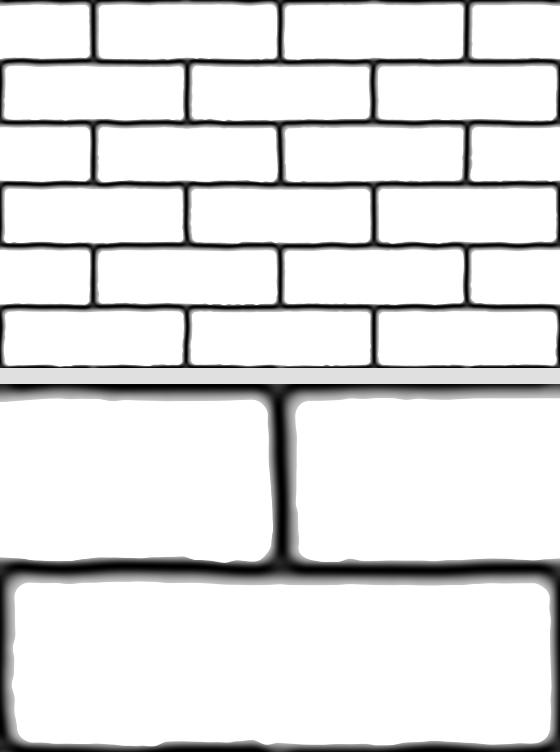
Top, the full canvas; bottom, a detail of the centre.
Give the GLSL for this pattern, as a WebGL 1 fragment shader.

```glsl
precision highp float;
// Running-bond brick wall: white rounded faces over grey bevels and black joints.
// Each pixel gathers the nearby bricks, taking the closest face for the bevel and
// summing the soft creases along their outlines; wrapping noise frays the edges.

uniform vec2 u_resolution;

// Lengths are in brick heights.
const vec2 COUNT = vec2(3.0, 6.0);            // bricks across, rows (even)
const vec2 BRICK = vec2(64.0 / 21.0, 1.0);    // brick pitch
const vec2 FACE_HALF = vec2(1.452, 0.434);    // half size of the white face
const vec2 FACE_SHIFT = vec2(0.012, -0.018);  // face sits low and right in its cell
const float FACE_RADIUS = 0.085;
const float CREASE_RADIUS = 0.145;
const float CREASE_WIDTH = 0.038;
const float BEVEL_TONE = 0.78;                // grey beside the face
const float BEVEL_FALL = 4.6;                 // darkening per unit of distance
const float WARP = 0.028;                     // waviness of the joints
const float FRAY = 0.022;                     // raggedness of the face edges
const float SIZE_JITTER = 0.007;              // face size change between bricks
const vec3 FACE_COLOR = vec3(1.0);

float hash(vec2 p) {
  vec3 q = fract(vec3(p.xyx) * 0.1031);
  q += dot(q, q.yzx + 33.33);
  return fract((q.x + q.y) * q.z);
}

// Value noise with a whole number of cells, wrapping at the canvas edges.
float wrapNoise(vec2 uv, vec2 cells, float seed) {
  vec2 p = uv * cells;
  vec2 i = floor(p);
  vec2 f = fract(p);
  f = f * f * (3.0 - 2.0 * f);
  vec2 a = mod(i, cells) + seed;
  vec2 b = mod(i + 1.0, cells) + seed;
  return mix(mix(hash(a), hash(vec2(b.x, a.y)), f.x),
             mix(hash(vec2(a.x, b.y)), hash(b), f.x), f.y);
}

float roundBox(vec2 p, vec2 halfSize, float radius) {
  vec2 q = abs(p) - halfSize + radius;
  return length(max(q, 0.0)) + min(max(q.x, q.y), 0.0) - radius;
}

void main() {
  vec2 uv = gl_FragCoord.xy / u_resolution;
  float pixel = COUNT.y / u_resolution.y;

  // Gentle waviness and patchy fraying
  vec2 wave = vec2(wrapNoise(uv, vec2(27.0, 18.0), 3.0),
                   wrapNoise(uv, vec2(27.0, 18.0), 71.0)) - 0.5;
  vec2 p = uv * COUNT * BRICK + WARP * wave;
  float patches = smoothstep(0.45, 0.8, wrapNoise(uv, vec2(33.0, 24.0), 17.0));
  float grain = wrapNoise(uv, vec2(120.0, 84.0), 41.0) - 0.35;
  float fray = FRAY * grain * (0.35 + patches);

  // Nearest face and summed outline creases
  float face = 10.0;
  float crease = 0.0;
  for (int j = -1; j <= 1; j++) {
    float row = floor(p.y) + float(j);
    float stagger = 0.5 * mod(row, 2.0);
    for (int i = -1; i <= 1; i++) {
      float column = floor(p.x / BRICK.x - stagger) + float(i);
      vec2 center = (vec2(column + stagger, row) + 0.5) * BRICK;
      vec2 q = p - center;
      float jitter = hash(mod(vec2(column, row), COUNT) + 7.0) - 0.5;
      float lowerEdge = smoothstep(0.2, -0.2, q.y);
      float d = roundBox(q - FACE_SHIFT, FACE_HALF + SIZE_JITTER * jitter, FACE_RADIUS);
      face = min(face, d - fray * mix(0.4, 1.0, lowerEdge));
      float outline = roundBox(q, 0.5 * BRICK, CREASE_RADIUS) / CREASE_WIDTH;
      crease += 0.5 * exp(-outline * outline);
    }
  }

  // Shaded bevel, then the smooth-edged face on top
  float bevel = max(BEVEL_TONE - BEVEL_FALL * max(face, 0.0), 0.0);
  bevel *= 1.0 - min(crease, 1.0);
  float faceMask = 1.0 - smoothstep(-0.6 * pixel, 0.6 * pixel, face);
  gl_FragColor = vec4(mix(vec3(bevel), FACE_COLOR, faceMask), 1.0);
}
```
